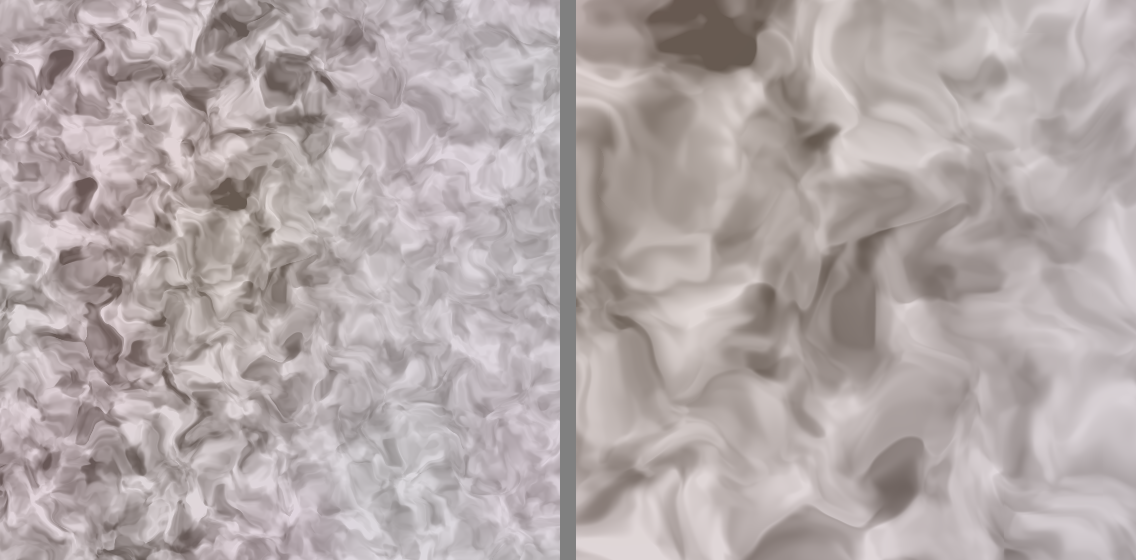
Left: the whole. Right: its middle third, enlarged.
Reproduce this texture procedurally as a WebGL 1 fragment shader.

```glsl
precision highp float;
// Weathered pale stone: soft mottled grains, dark pits on the left, cool haze on the right.

uniform vec2 u_resolution;

const vec3 DARK_STONE = vec3(0.40, 0.35, 0.34);
const vec3 PALE_STONE = vec3(0.84, 0.80, 0.815);
const vec3 WARM_TINT = vec3(0.012, -0.004, -0.022);
const vec3 COOL_TINT = vec3(-0.010, 0.003, 0.014);
const vec3 MOSS_TINT = vec3(-0.025, 0.018, -0.008);

vec3 hash3(vec2 cell) {
  vec3 h = fract(cell.xyx * vec3(0.1031, 0.1030, 0.0973));
  h += dot(h, h.yxz + 33.33);
  return fract((h.xxy + h.yzz) * h.zyx);
}

// Cellular noise whose random cell values melt into each other, 0 to 1.
float softCells(vec2 p, float sharpness) {
  vec2 cell = floor(p);
  vec2 local = p - cell;
  float total = 0.0;
  float weights = 0.0001;
  for (int y = -1; y <= 1; y++) {
    for (int x = -1; x <= 1; x++) {
      vec2 offset = vec2(float(x), float(y));
      vec3 seed = hash3(cell + offset + 71.0);
      vec2 gap = offset + seed.xy - local;
      float weight = exp(-sharpness * dot(gap, gap));
      total += weight * seed.z;
      weights += weight;
    }
  }
  return total / weights;
}

vec2 warp(vec2 p, float frequency, float amount) {
  float dx = softCells(p * frequency, 5.0);
  float dy = softCells(p * frequency + 37.0, 5.0);
  return p + (vec2(dx, dy) - 0.5) * amount;
}

vec2 rotate(vec2 p, float angle) {
  float c = cos(angle);
  float s = sin(angle);
  return vec2(c * p.x - s * p.y, s * p.x + c * p.y);
}

// Grains of several sizes plus slanted threads, centred on zero.
float mottle(vec2 p) {
  float grain = softCells(p * 25.0, 7.0);
  float fine = softCells(p * 52.0 + 11.0, 6.0);
  float micro = softCells(p * 105.0 + 23.0, 5.0);
  float threads = softCells(rotate(p, 0.9) * vec2(32.0, 85.0) + 5.0, 6.0);
  return 0.42 * grain + 0.27 * fine + 0.15 * micro + 0.16 * threads - 0.5;
}

// Irregular dark hollows, 0 to 1.
float pits(vec2 p) {
  float hollows = 0.72 * softCells(p * vec2(27.0, 31.0) + 53.0, 8.0)
                + 0.28 * softCells(p * 66.0 + 17.0, 6.0);
  return smoothstep(0.43, 0.18, hollows);
}

void main() {
  vec2 p = gl_FragCoord.xy / u_resolution;
  vec2 bent = warp(warp(p, 17.0, 0.045), 48.0, 0.016);

  // Broad drifts of light and colour
  float drift = softCells(p * 4.0 + 9.0, 3.0) - 0.5;
  float mossDrift = softCells(p * 5.0 + 29.0, 3.0) - 0.5;
  float haze = smoothstep(0.34, 0.72, p.x + 0.22 * drift + 0.08 * (0.5 - p.y));
  float warmth = exp(-12.0 * dot(p - vec2(0.42, 0.58), p - vec2(0.42, 0.58)));

  // Surface relief fades under the haze
  float tone = mix(0.735, 0.77, haze) + 0.08 * drift - 0.035 * warmth;
  tone += mottle(bent) * mix(0.68, 0.42, haze);
  tone -= pits(bent) * mix(0.20, 0.08, haze);

  float paleness = clamp((tone - 0.40) / 0.44, 0.0, 1.08);
  vec3 colour = mix(DARK_STONE, PALE_STONE, paleness);
  colour += WARM_TINT * warmth + COOL_TINT * haze + MOSS_TINT * mossDrift;
  gl_FragColor = vec4(colour, 1.0);
}
```
